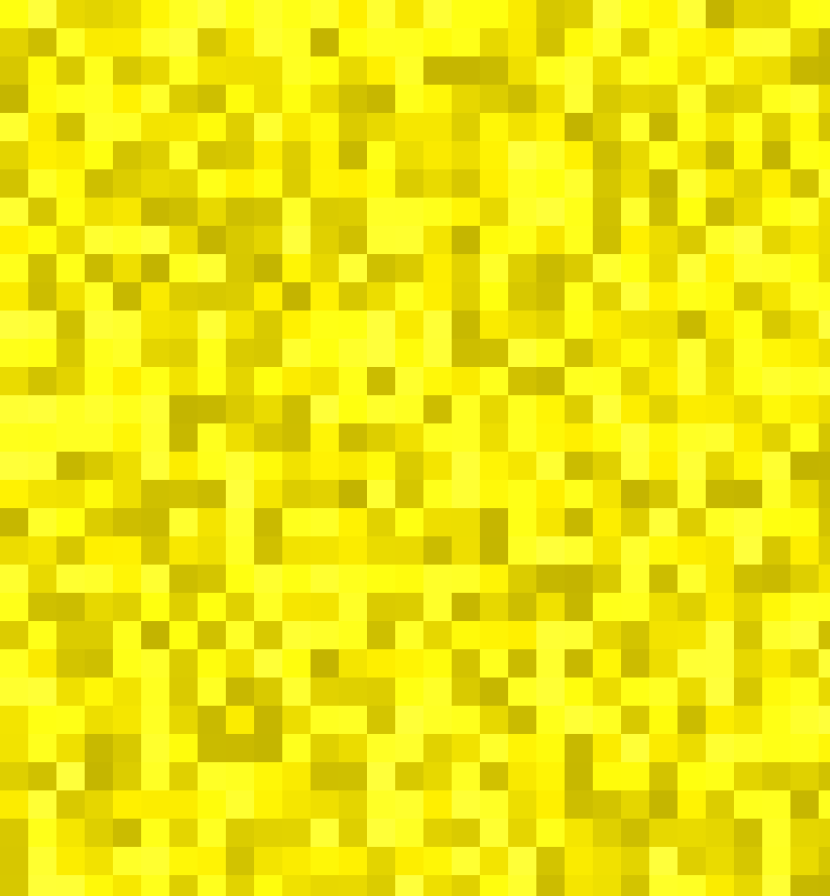
Write a Shadertoy shader that draws this background.

```glsl
const float ROWS = 31.74;                     // cells per canvas height
const vec3 BASE_YELLOW = vec3(1.0, 0.94, 0.0);
const float SHADE_RANGE = 0.235;              // largest shift up or down

// Integer hash of a cell, uniform in 0..1
float cellHash(ivec2 cell) {
    uvec2 q = uvec2(cell + 64) * uvec2(1597u, 3571u);
    uint n = (q.x ^ (q.y << 8)) * 2654435u + q.y;
    n = (n ^ (n >> 15)) * 73939u;
    n = (n ^ (n >> 13)) * 91711u;
    n ^= n >> 16;
    return float(n & 65535u) / 65535.0;
}

// Equal shift on all channels; clipping gives the pale and dark yellows
vec3 cellColor(ivec2 cell, vec3 base, float range) {
    float shift = (cellHash(cell) * 2.0 - 1.0) * range;
    return clamp(base + shift, 0.0, 1.0);
}

// Area average of the cells touched by a square footprint
vec3 smoothCells(vec2 p, float footprint, vec3 base, float range) {
    vec2 low = p - 0.5 * footprint;
    vec2 corner = floor(low);
    vec2 upperShare = clamp((low + footprint - corner - 1.0) / footprint, 0.0, 1.0);
    vec3 sum = vec3(0.0);
    for (int j = 0; j < 2; j++) {
        for (int i = 0; i < 2; i++) {
            ivec2 offset = ivec2(i, j);
            vec2 share = mix(1.0 - upperShare, upperShare, vec2(offset));
            sum += share.x * share.y * cellColor(ivec2(corner) + offset, base, range);
        }
    }
    return sum;
}

void mainImage(out vec4 fragColor, in vec2 fragCoord) {
    // Grid is anchored at the upper left corner
    float cellsPerPixel = ROWS / iResolution.y;
    vec2 p = vec2(fragCoord.x, iResolution.y - fragCoord.y) * cellsPerPixel;
    fragColor = vec4(smoothCells(p, cellsPerPixel, BASE_YELLOW, SHADE_RANGE), 1.0);
}
```
